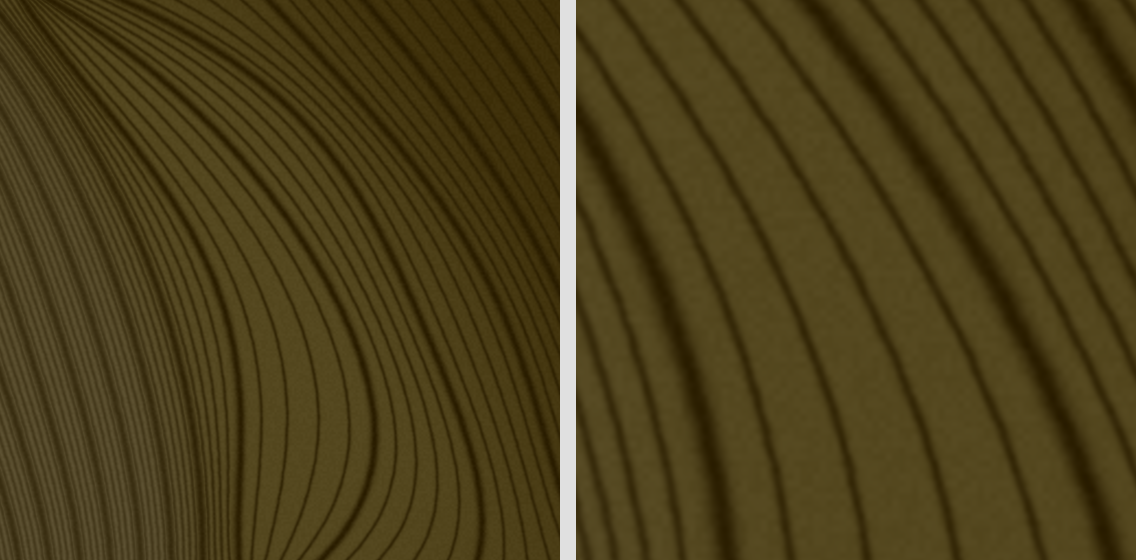
Left, the full canvas; right, a detail of the centre.
A WebGL 1 fragment shader for this texture:

```glsl
precision highp float;

uniform vec2 u_resolution;

const vec3 BASIN_COLOR = vec3(0.33, 0.28, 0.12);
const vec3 SLOPE_COLOR = vec3(0.242, 0.185, 0.035);
const vec3 PALE_COLOR = vec3(0.365, 0.32, 0.20);
const vec3 INK_COLOR = vec3(0.165, 0.115, 0.0);
const vec3 FADED_INK_COLOR = vec3(0.20, 0.155, 0.045);
const float LINES_PER_LEVEL = 5.0;
const float THIN_WIDTH = 0.0034;
const float INDEX_WIDTH = 0.0075;
const float THIN_STRENGTH = 0.74;
const float WOBBLE = 0.0012;
const float WOBBLE_SCALE = 90.0;
const float GRAIN = 0.022;
const float GRAIN_SCALE = 256.0;
const float SLOPE_STEP = 0.001;

const int CURVES = 8;

float hash(vec2 p) {
  vec3 q = fract(p.xyx * vec3(0.1031, 0.1030, 0.0973));
  q += dot(q, q.yzx + 33.33);
  return fract((q.x + q.y) * q.z);
}

float noise(vec2 p) {
  vec2 cell = floor(p);
  vec2 f = fract(p);
  f = f * f * (3.0 - 2.0 * f);
  float low = mix(hash(cell), hash(cell + vec2(1.0, 0.0)), f.x);
  float high = mix(hash(cell + vec2(0.0, 1.0)), hash(cell + 1.0), f.x);
  return mix(low, high, f.y);
}

// Terrain level: guide curves are quartics of depth, joined by cubic Hermites.
float terrainLevel(vec2 p) {
  float s = 4.0 * (1.0 - p.y);
  float a = s - 1.0, b = s - 2.0, c = s - 3.0, d = s - 4.0;
  vec4 w = vec4(a * b * c * d / 24.0, -s * b * c * d / 6.0,
                s * a * c * d / 4.0, -s * a * b * d / 6.0);
  float wEnd = s * a * b * c / 24.0;

  float x[CURVES];
  x[0] = dot(w, vec4(-0.25, -0.09, 0.01, 0.09)) + wEnd * 0.143;
  x[1] = dot(w, vec4(-0.02, 0.156, 0.276, 0.342)) + wEnd * 0.362;
  x[2] = dot(w, vec4(0.04, 0.232, 0.382, 0.430)) + wEnd * 0.427;
  x[3] = dot(w, vec4(0.09, 0.401, 0.582, 0.668)) + wEnd * 0.573;
  x[4] = dot(w, vec4(0.22, 0.570, 0.720, 0.823)) + wEnd * 0.853;
  x[5] = dot(w, vec4(0.48, 0.703, 0.870, 0.965)) + wEnd * 1.05;
  x[6] = dot(w, vec4(0.65, 0.844, 0.990, 1.09)) + wEnd * 1.17;
  x[7] = dot(w, vec4(0.846, 1.01, 1.13, 1.22)) + wEnd * 1.30;

  float level[CURVES];
  for (int i = 0; i < CURVES; i++) level[i] = float(i) - 2.0;
  level[0] = -5.0;

  float slope[CURVES];
  slope[0] = (level[1] - level[0]) / (x[1] - x[0]);
  slope[7] = 1.0 / (x[7] - x[6]);
  for (int i = 1; i < CURVES - 1; i++) {
    slope[i] = (level[i + 1] - level[i - 1]) / (x[i + 1] - x[i - 1]);
  }

  float result = level[0] + (p.x - x[0]) * slope[0];
  for (int i = 0; i < CURVES - 1; i++) {
    if (p.x >= x[i]) {
      float span = x[i + 1] - x[i];
      float t = (p.x - x[i]) / span;
      float ease = t * t * (3.0 - 2.0 * t);
      float bend = t * (1.0 - t) * span
                 * (slope[i] * (1.0 - t) - slope[i + 1] * t);
      result = mix(level[i], level[i + 1], ease) + bend;
    }
  }
  if (p.x > x[7]) result = level[7] + (p.x - x[7]) * slope[7];
  return result;
}

// Soft line at every whole value; density is values per canvas width.
float contour(float value, float density, float width) {
  float away = abs(fract(value + 0.5) - 0.5) / (density * width);
  return exp(-away * away);
}

void main() {
  vec2 p = gl_FragCoord.xy / u_resolution;
  vec2 q = p;
  q.x += WOBBLE * (noise(p * WOBBLE_SCALE) - 0.5);

  float level = terrainLevel(q);
  vec2 gradient = vec2(terrainLevel(q + vec2(SLOPE_STEP, 0.0)) - level,
                       terrainLevel(q + vec2(0.0, SLOPE_STEP)) - level);
  float density = max(length(gradient) / SLOPE_STEP, 0.5);

  // Ground tint follows the terrain, paler on the dense side.
  float dense = 1.0 - smoothstep(-3.0, 0.5, level);
  vec3 color = mix(BASIN_COLOR, SLOPE_COLOR, smoothstep(0.8, 5.0, level));
  color = mix(color, PALE_COLOR, dense * (1.0 - 0.4 * p.y));

  // Thin contours and heavier index contours.
  vec3 ink = mix(INK_COLOR, FADED_INK_COLOR, dense);
  float thin = contour(level * LINES_PER_LEVEL, density * LINES_PER_LEVEL, THIN_WIDTH);
  float index = contour(level, density, INDEX_WIDTH);
  float thinStrength = THIN_STRENGTH * mix(1.0, 0.75, dense);
  color = mix(color, ink, max(thin * thinStrength, index * mix(1.0, 0.85, dense)));

  // Fine mottling.
  color += GRAIN * (noise(p * GRAIN_SCALE) - 0.5);
  gl_FragColor = vec4(clamp(color, 0.0, 1.0), 1.0);
}
```
